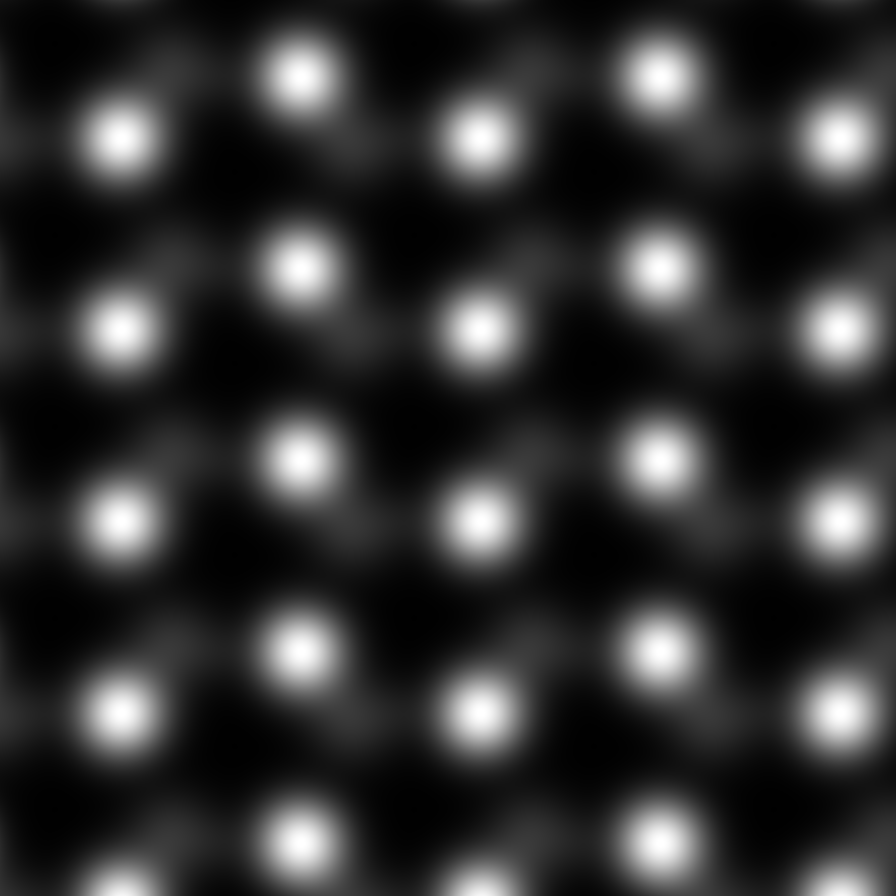
A three.js fragment shader for this pattern:

```glsl
// Soft white spots on black in staggered columns, each with a faint side lobe.
// Every column mirrors its neighbour vertically (a glide reflection);
// the glow is a sum of Gaussians over the nearest lattice cells.
varying vec2 vUv;

#define COLUMN_STEP 0.2006
#define ROW_STEP 0.2137
#define FIRST_COLUMN 0.1354
#define GLIDE_AXIS 0.8796
#define STAGGER 0.0345
#define SPOT_SIGMA 0.033
#define LOBE_OFFSET vec2(0.056, 0.076)
#define LOBE_SIGMA 0.035
#define LOBE_LEVEL 0.2
#define HAZE_OFFSET vec2(-0.09, 0.0)
#define HAZE_SIGMA 0.024
#define HAZE_LEVEL 0.05

float gaussian(vec2 offset, float sigma) {
  return exp(-0.5 * dot(offset, offset) / (sigma * sigma));
}

// One bright spot with its diagonal lobe and a weak haze on the left
float motif(vec2 p) {
  return gaussian(p, SPOT_SIGMA)
       + LOBE_LEVEL * gaussian(p - LOBE_OFFSET, LOBE_SIGMA)
       + HAZE_LEVEL * gaussian(p - HAZE_OFFSET, HAZE_SIGMA);
}

void main() {
  float nearestColumn = floor((vUv.x - FIRST_COLUMN) / COLUMN_STEP + 0.5);
  float glow = 0.0;

  // Neighbouring columns, alternately upright and mirrored
  for (int i = -1; i <= 1; i++) {
    float column = nearestColumn + float(i);
    float mirror = 1.0 - 2.0 * mod(column, 2.0);
    vec2 p = vUv - vec2(FIRST_COLUMN + column * COLUMN_STEP,
                        GLIDE_AXIS - mirror * STAGGER);
    p.y = (fract(p.y / ROW_STEP + 0.5) - 0.5) * ROW_STEP;

    // Neighbouring rows of this column
    for (int j = -1; j <= 1; j++) {
      vec2 q = p - vec2(0.0, float(j) * ROW_STEP);
      glow += motif(vec2(q.x, q.y * mirror));
    }
  }

  gl_FragColor = vec4(vec3(min(glow, 1.0)), 1.0);
}
```
